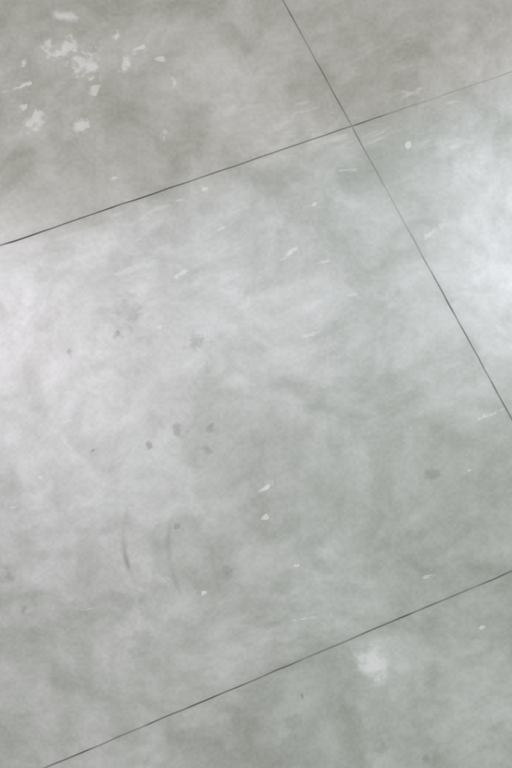
A Shadertoy shader for this texture:

```glsl
// Worn, polished concrete floor: three thin saw-cut joints split slanted slabs.
// A tilted band of sheen lies under layered cloudy mottling, while hashed loops
// and thresholded noise scatter ragged scuffs, chips and faint dark stains.

// Positions are in units of canvas height, origin at the lower left.
const vec3 SHADE = vec3(0.55, 0.56, 0.53);
const vec3 SHEEN = vec3(0.84, 0.84, 0.85);
const vec3 JOINT = vec3(0.40, 0.40, 0.38);
const vec3 PAINT = vec3(0.86, 0.87, 0.87);
const vec3 STAIN = vec3(0.47, 0.48, 0.46);
const vec3 WARM_TINT = vec3(0.008, -0.004, -0.012);
const vec3 COOL_TINT = vec3(-0.010, 0.004, -0.003);
const vec4 UPPER_JOINT = vec4(0.0, 0.680, 0.462, 0.837);
const vec4 LOWER_JOINT = vec4(0.0586, 0.0, 0.667, 0.2565);
const vec4 CROSS_JOINT = vec4(0.368, 1.0, 0.667, 0.453);
const float JOINT_WIDTH = 0.0016;
const float BASE_TONE = 0.652;
const float CLOUDS = 0.17;
const float MOTTLE = 0.12;
const float WISPS = 0.075;
const float GRAIN = 0.030;
const float GRAIN_SCALE = 260.0;
const float SLANT = 0.33;
const int SCUFFS = 34;
const int CHIPS = 16;
const int SPECKS = 22;

float hash(vec2 p) {
    return fract(sin(dot(p, vec2(127.1, 311.7))) * 43758.5453);
}

vec2 hash2(float n) {
    return vec2(hash(vec2(n, 1.7)), hash(vec2(n, 8.3)));
}

float noise(vec2 p) {
    vec2 i = floor(p), f = fract(p);
    f = f * f * (3.0 - 2.0 * f);
    return mix(mix(hash(i), hash(i + vec2(1, 0)), f.x),
               mix(hash(i + vec2(0, 1)), hash(i + vec2(1, 1)), f.x), f.y);
}

float fbm(vec2 p) {
    float sum = 0.0, amp = 0.5;
    for (int i = 0; i < 5; i++) {
        sum += amp * noise(p);
        p = mat2(1.6, 1.2, -1.2, 1.6) * p + 7.3;
        amp *= 0.5;
    }
    return sum;
}

vec2 rotate(vec2 p, float a) {
    return mat2(cos(a), -sin(a), sin(a), cos(a)) * p;
}

float glow(vec2 p, vec2 center, vec2 radius) {
    vec2 q = (p - center) / radius;
    return exp(-dot(q, q));
}

// Signed distance to the line through line.xy and line.zw.
float lineSide(vec2 p, vec4 line) {
    vec2 dir = normalize(line.zw - line.xy);
    return dot(p - line.xy, vec2(-dir.y, dir.x));
}

float jointMask(vec2 p, vec4 line, float px) {
    float d = abs(lineSide(p, line) + 0.001 * (noise(p * 45.0) - 0.5));
    float cut = 1.0 - smoothstep(0.0, JOINT_WIDTH * 0.5 + px, d);
    return cut * (0.35 + 0.6 * noise(p * 55.0)) + 0.09 * exp(-d * 190.0);
}

// Ellipse broken up by noise, with a soft edge.
float blotch(vec2 p, vec2 center, vec2 size, float angle, float ragged) {
    float d = length(rotate(p - center, angle) / size);
    return 1.0 - smoothstep(0.2, 1.25, d + ragged * (fbm(p * 130.0) - 0.45));
}

void mainImage(out vec4 fragColor, in vec2 fragCoord) {
    float px = 1.0 / iResolution.y;
    vec2 p = fragCoord * px;
    float above = smoothstep(-0.06, 0.04, lineSide(p, UPPER_JOINT));
    float below = smoothstep(0.03, -0.03, lineSide(p, LOWER_JOINT));

    // Tilted sheen, slab tone, cloudy mottling and trowel wisps
    vec2 q = rotate(p, SLANT);
    vec2 warp = vec2(fbm(p * 7.0), fbm(p * 7.0 + 19.0));
    float clouds = fbm(p * vec2(7.0, 8.0) + 1.4 * warp) - 0.48;
    float mottle = fbm(p * 26.0 + 2.5 * warp) - 0.48;
    float wisps = fbm(q * vec2(45.0, 75.0) + 6.0 * warp) - 0.48;
    float vein = 1.0 - smoothstep(0.0, 0.035, abs(fbm(p * 13.0 + 3.0 * warp.yx) - 0.5));
    float band = p.y - 0.555 - 0.17 * p.x;
    float leftGlow = glow(p, vec2(0.0, 0.55), vec2(0.19, 0.11));
    float tone = BASE_TONE + 0.130 * exp(-pow(band / (band > 0.0 ? 0.20 : 0.27), 2.0));
    tone += 0.09 * leftGlow + 0.09 * glow(p, vec2(0.667, 0.69), vec2(0.12, 0.15));
    tone += CLOUDS * clouds + MOTTLE * mottle + WISPS * wisps;
    tone += 0.02 * vein * (noise(p * 9.0) - 0.4) - 0.012 * (above + below);
    tone += GRAIN * (noise(p * GRAIN_SCALE) - 0.5);
    vec3 color = mix(SHADE, SHEEN, (tone - SHADE.r) / (SHEEN.r - SHADE.r));
    color += WARM_TINT * (above + 0.7 * leftGlow);
    color += COOL_TINT * smoothstep(0.1, 0.6, p.x) * (1.0 - above);

    // Faint dark specks, smudges and curved drag marks
    float stain = 0.0;
    for (int i = 0; i < SPECKS; i++) {
        vec2 r = hash2(float(i) + 40.0), s = hash2(float(i) + 70.0);
        vec2 size = mix(vec2(0.004, 0.002), vec2(0.026, 0.018), s.x);
        stain = max(stain, blotch(p, r * vec2(0.667, 0.6), size, s.y * 3.0, 2.2) * (0.5 - 0.36 * sqrt(s.x)));
    }
    for (int i = 0; i < 3; i++) {
        float k = float(i), dy = p.y - 0.285 + 0.01 * k;
        float bend = p.x - 0.162 - 0.058 * k - 4.0 * dy * dy + 0.12 * dy;
        float fade = smoothstep(0.065, 0.02, abs(dy)) * noise(p * 60.0 + k);
        stain = max(stain, exp(-pow(bend / 0.0035, 2.0)) * fade * (0.55 - 0.17 * k));
    }
    color = mix(color, STAIN, stain);

    // Broken scuffs along the slant, chips in the upper left, loose patches
    float rub = glow(p, vec2(0.2, 0.66), vec2(0.2, 0.10)) + glow(p, vec2(0.5, 0.85), vec2(0.16, 0.06));
    float paint = 0.5 * rub * smoothstep(0.58, 0.82, fbm(q * vec2(30.0, 100.0) + 3.0 * warp));
    for (int i = 0; i < SCUFFS; i++) {
        vec2 r = hash2(float(i) + 3.0), s = hash2(float(i) + 130.0);
        vec2 size = vec2(mix(0.004, 0.020, s.x * s.x), mix(0.002, 0.004, s.y));
        vec2 center = vec2(r.x * 0.667, mix(0.18, 0.95, r.y));
        paint = max(paint, blotch(p, center, size, SLANT + 0.5 * (s.y - 0.5), 2.8) * (0.35 + 0.45 * s.y));
    }
    for (int i = 0; i < CHIPS; i++) {
        vec2 r = hash2(float(i) + 210.0), s = hash2(float(i) + 260.0);
        vec2 center = vec2(0.13, 0.885) + (r - 0.5) * vec2(0.20, 0.15);
        vec2 size = mix(vec2(0.006, 0.004), vec2(0.024, 0.014), s.x * s.x);
        paint = max(paint, blotch(p, center, size, s.y * 2.0 - 0.3, 2.4) * 0.55);
    }
    paint = max(paint, 0.6 * blotch(p, vec2(0.085, 0.979), vec2(0.022, 0.008), -0.15, 1.0));
    paint = max(paint, 0.6 * blotch(p, vec2(0.484, 0.137), vec2(0.021, 0.027), 0.3, 1.2));
    color = mix(color, PAINT, paint);

    // Saw-cut joints, worn faint around and past the crossing
    float upper = jointMask(p, UPPER_JOINT, px) * mix(1.0, 0.25, smoothstep(0.45, 0.56, p.x));
    float worn = mix(0.75, 0.25, glow(p, vec2(0.51, 0.74), vec2(0.09)));
    float joints = max(upper, max(jointMask(p, LOWER_JOINT, px), worn * jointMask(p, CROSS_JOINT, px)));
    fragColor = vec4(clamp(mix(color, JOINT, min(joints, 1.0)), 0.0, 1.0), 1.0);
}
```
